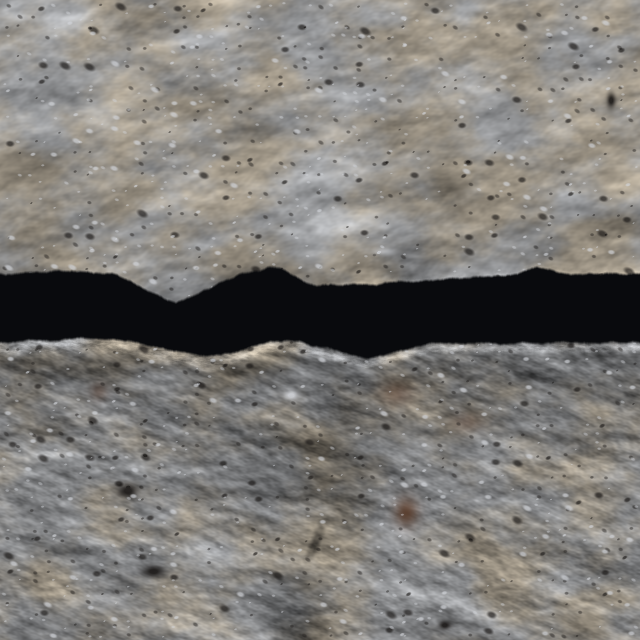
Give the GLSL for this texture, as a three.js fragment shader.

```glsl
// Weathered grey stone split by a dark, ragged horizontal crack.
// Tent functions shape the crack; gradient noise makes the stone relief and
// stains, and jittered cells scatter small pits and glints over it.
varying vec2 vUv;

const vec3 VOID = vec3(0.035, 0.040, 0.050);
const vec3 WARM = vec3(1.06, 1.0, 0.90);
const vec3 COOL = vec3(0.99, 1.0, 1.015);
const vec3 RUST = vec3(0.34, 0.22, 0.15);

vec2 hash2(vec2 p) {
  p = vec2(dot(p, vec2(127.1, 311.7)), dot(p, vec2(269.5, 183.3)));
  return fract(sin(p) * 43758.55);
}

float gradientNoise(vec2 p) {
  vec2 cell = floor(p), f = fract(p);
  vec2 u = f * f * f * (f * (f * 6.0 - 15.0) + 10.0);
  vec2 e = vec2(0.0, 1.0);
  float a = dot(hash2(cell) * 2.0 - 1.0, f);
  float b = dot(hash2(cell + e.yx) * 2.0 - 1.0, f - e.yx);
  float c = dot(hash2(cell + e.xy) * 2.0 - 1.0, f - e.xy);
  float d = dot(hash2(cell + e.yy) * 2.0 - 1.0, f - e.yy);
  return mix(mix(a, b, u.x), mix(c, d, u.x), u.y);
}

float fbm(vec2 p, float gain) {
  float sum = 0.0, amp = 1.0;
  for (int i = 0; i < 5; i++) {
    sum += amp * gradientNoise(p);
    p = mat2(1.94, 0.24, -0.24, 1.94) * p + 17.3;
    amp *= gain;
  }
  return sum;
}

float tent(float x, float centre, float halfWidth) {
  return max(0.0, 1.0 - abs(x - centre) / halfWidth);
}

float ramp(float x, float a, float b) {
  return clamp((x - a) / (b - a), 0.0, 1.0);
}

float blob(vec2 p, vec2 centre, vec2 radius) {
  vec2 d = (p - centre) / radius;
  return exp(-dot(d, d));
}

// One flattened speck per cell, present with the given chance.
float specks(vec2 p, vec2 count, float chance, float seed) {
  vec2 g = p * count, cell = floor(g);
  vec2 jitter = hash2(cell + seed), trait = hash2(cell + seed + 51.7);
  vec2 d = fract(g) - mix(vec2(0.3), vec2(0.7), jitter);
  d.y += d.x * (trait.y - 0.5);
  float size = mix(0.12, 0.28, trait.y);
  return step(trait.x, chance) * (1.0 - smoothstep(size * 0.3, size, length(d)));
}

float upperEdge(float x) {
  float y = 0.572 - 0.046 * tent(x, 0.275, 0.10) + 0.010 * tent(x, 0.425, 0.06);
  y -= 0.018 * ramp(x, 0.44, 0.495) * (1.0 - ramp(x, 0.56, 0.83));
  y += 0.010 * tent(x, 0.84, 0.05) + 0.004 * tent(x, 0.08, 0.08);
  return y + 0.005 * fbm(vec2(x * 28.0, 3.7), 0.6);
}

float lowerEdge(float x) {
  float y = 0.464 + 0.008 * tent(x, 0.13, 0.12) - 0.022 * tent(x, 0.325, 0.12);
  y += 0.005 * tent(x, 0.42, 0.06) - 0.024 * tent(x, 0.575, 0.10);
  return y + 0.005 * fbm(vec2(x * 26.0, 9.2), 0.6);
}

// Grey relief lit from above; stretch sets the grain direction and size.
float relief(vec2 p, vec2 stretch, float gain) {
  float here = fbm(p * stretch, gain);
  float above = fbm((p + vec2(0.003, 0.009)) * stretch, gain);
  return 0.17 * here + 0.20 * (here - above);
}

vec3 tint(vec2 p, float tone, float bias) {
  float warmth = smoothstep(-0.3, 0.4, fbm(p * vec2(7.0, 10.0) + 31.0, 0.5) + bias);
  return tone * mix(COOL, WARM, warmth);
}

vec3 upperStone(vec2 p, float height) {
  float tone = 0.585 + relief(p + vec2(0.0, -0.2 * p.x), vec2(7.0, 12.0), 0.62);
  tone += 0.09 * blob(p, vec2(0.13, 0.95), vec2(0.12, 0.05));
  tone += 0.13 * blob(p, vec2(0.52, 0.655), vec2(0.09, 0.025));
  tone += 0.12 * blob(p, vec2(0.99, 0.70), vec2(0.04, 0.03));
  float stain = blob(p, vec2(0.04, 0.72), vec2(0.07, 0.03))
    + blob(p, vec2(0.70, 0.72), vec2(0.04, 0.06))
    + blob(p, vec2(0.97, 0.645), vec2(0.07, 0.02))
    + blob(p, vec2(0.24, 0.97), vec2(0.08, 0.025));
  tone -= 0.10 * stain + 0.13 * exp(-height / 0.028);
  float lip = smoothstep(0.45, 0.55, p.x) + 0.6 * blob(p, vec2(0.16, 0.575), vec2(0.06));
  tone += 0.26 * lip * exp(-height / 0.006) * (0.8 + fbm(p * 38.0, 0.5));
  return tint(p, tone, 0.05 + 0.4 * stain);
}

vec3 lowerStone(vec2 p, float depth) {
  float tone = 0.535 + relief(p + vec2(0.0, 0.22 * p.x), vec2(8.0, 17.0), 0.70);
  tone -= 0.14 * exp(-pow(depth / 0.13, 2.0));
  tone -= 0.15 * blob(p, vec2(0.47, 0.26), vec2(0.10, 0.08));
  tone -= 0.17 * blob(p, vec2(0.47, 0.03), vec2(0.05, 0.07));
  tone += 0.09 * blob(p, vec2(0.56, 0.15), vec2(0.07, 0.04));
  float left = 1.0 - smoothstep(0.3, 0.65, p.x);
  float rim = exp(-pow((depth - 0.008) / mix(0.007, 0.014, left), 2.0));
  tone += 0.24 * rim * (0.9 + 1.5 * fbm(p * vec2(24.0, 60.0), 0.6));
  float seam = abs(p.x - 0.492 - 0.38 * (p.y - 0.15));
  tone -= 0.22 * (1.0 - smoothstep(0.002, 0.012, seam)) * tent(p.y, 0.15, 0.045);
  return tint(p, tone, -0.06);
}

vec3 weathering(vec3 stone, vec2 p) {
  float rust = 0.85 * blob(p, vec2(0.635, 0.20), vec2(0.018, 0.022))
    + 0.45 * blob(p, vec2(0.62, 0.385), vec2(0.025, 0.018))
    + 0.35 * blob(p, vec2(0.73, 0.34), vec2(0.025, 0.015))
    + 0.40 * blob(p, vec2(0.155, 0.388), vec2(0.014));
  float pits = blob(p, vec2(0.20, 0.233), vec2(0.016, 0.011))
    + blob(p, vec2(0.24, 0.107), vec2(0.018, 0.009))
    + blob(p, vec2(0.955, 0.843), vec2(0.007, 0.012))
    + blob(p, vec2(0.695, 0.023), vec2(0.010, 0.007));
  pits += 0.65 * specks(p, vec2(24.0, 34.0), 0.20, 4.0);
  pits += 0.45 * specks(p, vec2(47.0, 61.0), 0.20, 19.0);
  float glints = 0.65 * specks(p, vec2(31.0, 47.0), 0.14, 37.0)
    + 0.45 * specks(p, vec2(53.0, 79.0), 0.16, 63.0)
    + blob(p, vec2(0.455, 0.382), vec2(0.009, 0.006))
    + 0.6 * blob(p, vec2(0.60, 0.607), vec2(0.018, 0.006));
  stone = mix(stone, RUST, clamp(rust, 0.0, 1.0));
  stone = mix(stone, vec3(0.10, 0.09, 0.085), clamp(pits, 0.0, 0.9));
  return mix(stone, vec3(0.83, 0.84, 0.86), clamp(glints, 0.0, 0.8));
}

void main() {
  vec2 p = vUv;
  float height = p.y - upperEdge(p.x);
  float depth = lowerEdge(p.x) - p.y;
  vec3 stone = height > depth ? upperStone(p, max(height, 0.0)) : lowerStone(p, max(depth, 0.0));
  float solid = smoothstep(-0.003, 0.003, max(height, depth));
  gl_FragColor = vec4(mix(VOID, weathering(stone, p), solid), 1.0);
}
```
